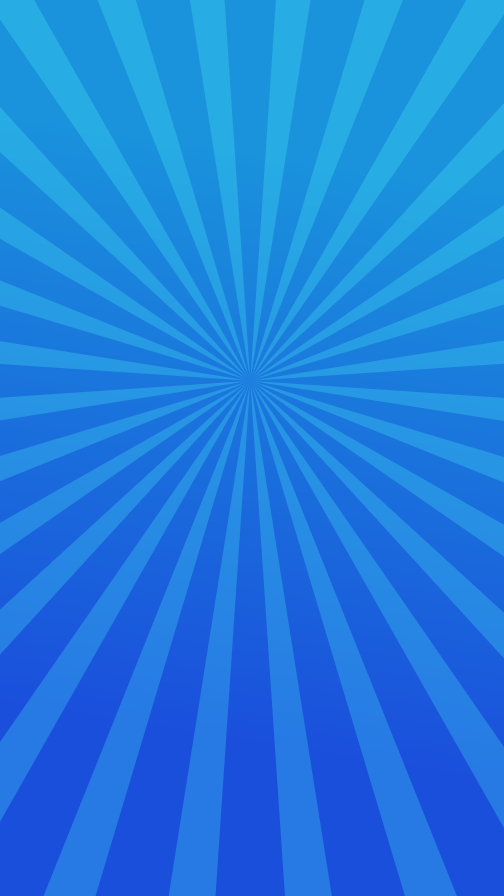
Give the GLSL for this background, as a Shadertoy shader.

```glsl
const float TAU = 6.2831853;

const vec2  BURST_CENTER   = vec2(0.4965, 0.575);  // fraction of the canvas
const float RAY_COUNT      = 28.0;
const float RAY_DUTY       = 0.4;                  // lit share of each sector
const float RAY_OPACITY    = 0.24;
const float CORE_FADE      = 0.035;                // in canvas widths
const vec3  RAY_COLOR      = vec3(0.31, 1.0, 1.0);
const vec3  SKY_TOP        = vec3(0.102, 0.573, 0.863);
const vec3  SKY_BOTTOM     = vec3(0.102, 0.310, 0.863);
const vec2  GRADIENT_RANGE = vec2(0.17, 0.83);
const float GRADIENT_TILT  = 0.09;

// Vertical gradient, slightly lighter towards the right
vec3 skyColor(vec2 uv) {
    float height = uv.y + GRADIENT_TILT * (uv.x - 0.5);
    float t = (height - GRADIENT_RANGE.x) / (GRADIENT_RANGE.y - GRADIENT_RANGE.x);
    return mix(SKY_BOTTOM, SKY_TOP, clamp(t, 0.0, 1.0));
}

// Antialiased coverage of evenly spaced wedges around the origin
float rayCoverage(vec2 p, float pixel) {
    float radius = length(p);
    float sector = TAU / RAY_COUNT;
    float angle = atan(p.x, p.y + 1e-6);
    float offset = abs(fract(angle / sector) - 0.5);
    float edgeDistance = (0.5 * RAY_DUTY - offset) * sector * radius;
    float coverage = clamp(0.5 + edgeDistance / pixel, 0.0, 1.0);

    // Blend to the average where wedges become thinner than a pixel
    float resolved = smoothstep(0.5, 2.0, sector * radius / pixel);
    return mix(RAY_DUTY, coverage, resolved);
}

void mainImage(out vec4 fragColor, in vec2 fragCoord) {
    vec2 uv = fragCoord / iResolution.xy;
    vec2 p = (fragCoord - BURST_CENTER * iResolution.xy) / iResolution.x;

    float rays = rayCoverage(p, 1.0 / iResolution.x);
    rays *= mix(0.5, 1.0, smoothstep(0.0, CORE_FADE, length(p)));

    vec3 color = mix(skyColor(uv), RAY_COLOR, RAY_OPACITY * rays);
    fragColor = vec4(color, 1.0);
}
```
